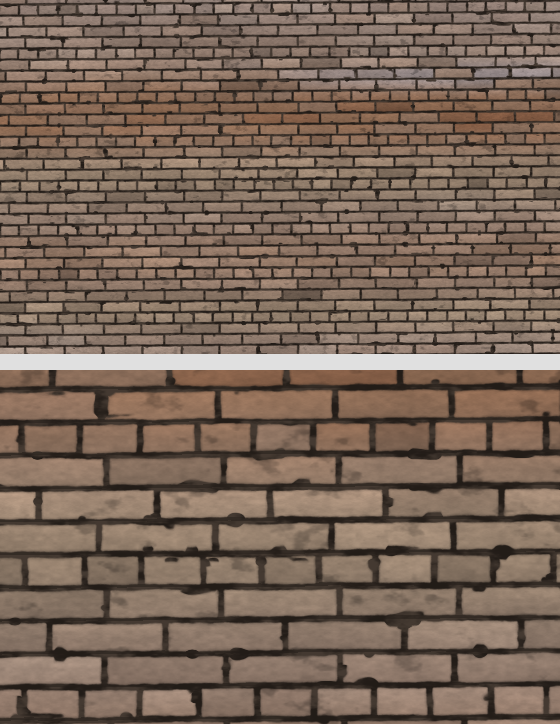
Top: the whole. Bottom: its middle third, enlarged.
A Shadertoy shader for this texture:

```glsl
const float ROW_PITCH = 0.03115;       // course height, canvas height = 1
const float ROW_SHIFT = 0.32;
const float STRETCHER = 0.1100;        // long brick pitch
const float TILT = 0.0070;             // rise of the courses to the right
const vec2  JOINT = vec2(0.0058, 0.0056);
const float CORNER = 0.0016;
const float JOINT_JITTER = 0.06;
const float EDGE_WEAR = 0.0022;
const float BRICK_CONTRAST = 0.17;
const float GRAIN = 0.09;

const vec3 ROSE     = vec3(0.565, 0.480, 0.430);
const vec3 PALE     = vec3(0.625, 0.555, 0.510);
const vec3 ORANGE   = vec3(0.570, 0.430, 0.335);
const vec3 RUST     = vec3(0.470, 0.325, 0.240);
const vec3 SAND     = vec3(0.575, 0.500, 0.420);
const vec3 LAVENDER = vec3(0.575, 0.530, 0.530);
const vec3 MORTAR   = vec3(0.290, 0.245, 0.210);
const vec3 SHADOW   = vec3(0.135, 0.110, 0.092);

float hash(vec2 p) {
    vec3 q = fract(p.xyx * 0.1031);
    q += dot(q, q.yzx + 33.33);
    return fract((q.x + q.y) * q.z);
}

float noise(vec2 p) {
    vec2 i = floor(p), f = fract(p);
    f = f * f * (3.0 - 2.0 * f);
    return mix(mix(hash(i), hash(i + vec2(1, 0)), f.x),
               mix(hash(i + vec2(0, 1)), hash(i + vec2(1, 1)), f.x), f.y);
}

float fbm(vec2 p) {
    float sum = 0.0, amp = 0.5;
    for (int k = 0; k < 4; k++) {
        sum += amp * noise(p);
        p = p * 2.03 + 17.3;
        amp *= 0.5;
    }
    return sum / 0.9375;
}

float bell(float x, float centre, float width) {
    float t = (x - centre) / width;
    return exp(-t * t);
}

float roundBox(vec2 p, vec2 halfSize, float radius) {
    vec2 q = abs(p) - halfSize + radius;
    return length(max(q, 0.0)) + min(max(q.x, q.y), 0.0) - radius;
}

float jointAt(float i, float row) {
    return i + JOINT_JITTER * hash(vec2(i, row) + 71.7);
}

// Clay colour: regional bands of firing, then variation per brick
vec3 clay(vec2 id, vec2 p) {
    float pick = hash(id + 3.1), tone = hash(id + 19.7);
    float band = noise(vec2(p.x * 1.6, id.y * 0.6) + 5.0);
    float right = smoothstep(0.3, 1.3, p.x);
    float warm = bell(p.y, 0.68, 0.11) + 0.5 * bell(p.y, 0.27, 0.09);
    float sandy = bell(p.y, 0.50, 0.09) + bell(p.y, 0.12, 0.06);
    float cool = bell(p.y, 0.79, 0.04) * right + 0.25 * smoothstep(0.84, 0.98, p.y);

    vec3 c = mix(ROSE, PALE, smoothstep(0.35, 1.0, 0.5 * pick + 0.6 * band));
    c = mix(c, SAND, 0.75 * min(sandy, 1.0));
    c = mix(c, ORANGE, clamp(warm * (0.55 + 0.7 * pick), 0.0, 1.0));
    float rust = bell(p.y, 0.665, 0.055) * (0.35 + 0.65 * right);
    c = mix(c, RUST, rust * smoothstep(0.35, 0.8, tone));
    c = mix(c, LAVENDER, cool * smoothstep(0.15, 0.5, hash(id + 41.3)));
    c *= 1.0 + BRICK_CONTRAST * (tone - 0.5) + 0.12 * (band - 0.5);
    return c * (1.0 - 0.17 * step(0.95, hash(id + 57.9)));
}

void mainImage(out vec4 fragColor, in vec2 fragCoord) {
    vec2 p = fragCoord / iResolution.y;
    float aa = 0.7 / iResolution.y + 0.0004;

    // Courses: one of headers, then three of stretchers
    vec2 q = p - vec2(0.0, TILT * p.x);
    q += 0.0014 * (vec2(noise(p * 38.0), noise(p * 31.0 + 9.0)) - 0.5);
    float v = q.y / ROW_PITCH + ROW_SHIFT;
    float row = floor(v);
    float course = mod(row + 1.0, 4.0);
    bool header = course < 0.5;
    float pitch = header ? 0.5 * STRETCHER : STRETCHER;
    float phase = header ? 0.96 : (course == 2.0 ? 0.15 : 0.65);
    phase += 0.14 * (hash(vec2(row, 8.3)) - 0.5);

    // Brick between two uneven joints
    float u = q.x / pitch - phase;
    float i = floor(u);
    if (u < jointAt(i, row)) i -= 1.0;
    float left = jointAt(i, row), right = jointAt(i + 1.0, row);
    vec2 id = vec2(i, row);
    vec2 local = vec2((u - 0.5 * (left + right)) * pitch, (v - row - 0.5) * ROW_PITCH);
    vec2 halfSize = 0.5 * (vec2((right - left) * pitch, ROW_PITCH) - JOINT);
    halfSize.y -= 0.0010 * (hash(id + 83.1) - 0.5);

    // Worn edges and occasional chips
    float d = roundBox(local, halfSize, CORNER);
    d += EDGE_WEAR * (fbm(p * vec2(95.0, 130.0)) - 0.5);
    d += 0.004 * smoothstep(0.76, 0.92, noise(p * vec2(48.0, 70.0) + 31.0));

    // Face: grain, streaks, stains and darkened rim
    vec3 face = clay(id, p);
    face *= 1.0 + GRAIN * (fbm(p * vec2(140.0, 260.0)) - 0.5) * 2.0;
    face *= 1.0 + 0.14 * (fbm(p * vec2(22.0, 75.0) + 7.0) - 0.5);
    face *= 1.0 - 0.22 * smoothstep(0.64, 0.82, fbm(p * vec2(36.0, 60.0) + 53.0));
    face *= mix(1.0, 0.86, smoothstep(-0.0028, 0.0, d));
    face *= 1.0 + 0.05 * local.y / halfSize.y;

    // Recessed mortar, darkest beneath the brick above
    float shade = smoothstep(0.30, 0.70, fbm(p * vec2(50.0, 110.0) + 23.0));
    shade *= local.y < -halfSize.y ? 0.45 : 0.85;
    vec3 mortar = mix(SHADOW, MORTAR, shade);

    fragColor = vec4(mix(face, mortar, smoothstep(-aa, aa, d)), 1.0);
}
```
